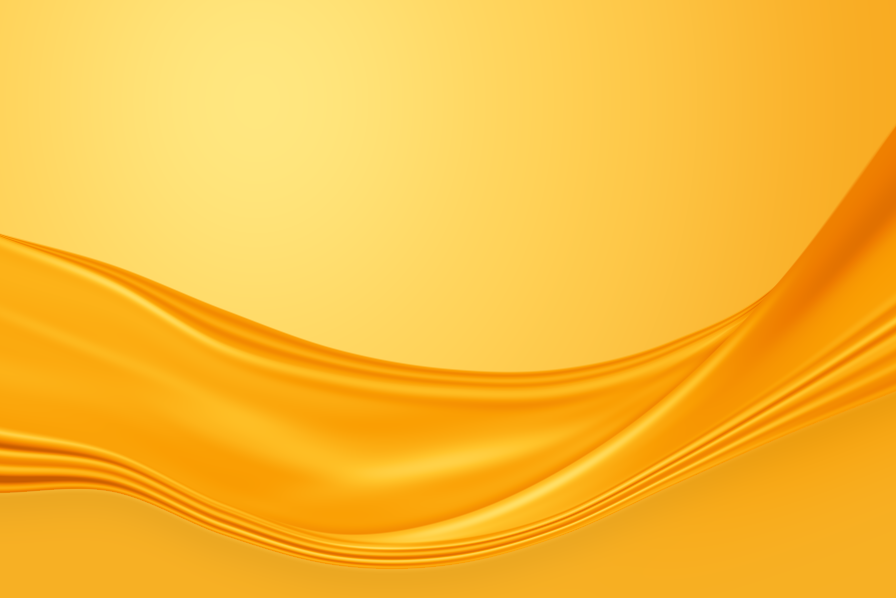
A WebGL 2 fragment shader for this background:

```glsl
#version 300 es
precision highp float;
uniform vec2 u_resolution;
out vec4 outColor;

const float TAU = 6.2831853;
// Heights of the ribbon curves at evenly spaced x, left to right
const float TOP[9] = float[9](.609, .557, .482, .416, .383, .383, .430, .535, .789);
const float CREASE[9] = float[9](.604, .531, .426, .375, .352, .354, .408, .525, .770);
const float FOLD[9] = float[9](.287, .248, .160, .107, .131, .213, .346, .539, .789);
const float BOTTOM[9] = float[9](.176, .178, .105, .055, .055, .104, .188, .271, .346);
// Silk tones, dark to light
const vec3 UMBER = vec3(.78, .36, .0);
const vec3 ORANGE = vec3(.93, .48, .0);
const vec3 AMBER = vec3(.98, .62, .01);
const vec3 GOLD = vec3(1., .77, .17);
const vec3 CREAM = vec3(1., .91, .48);
// Backdrop
const vec3 GLOW = vec3(1., .905, .50);
const vec3 HONEY = vec3(1., .81, .32);
const vec3 DUSK = vec3(.975, .67, .13);
const vec3 FLOOR = vec3(.97, .69, .14);
const vec2 GLOW_CENTER = vec2(.43, .83);

float hash(vec2 p) {
  return fract(sin(dot(p, vec2(127.1, 311.7))) * 43758.5);
}

float noise(vec2 p) {
  vec2 i = floor(p), f = fract(p);
  f = f * f * (3. - 2. * f);
  return mix(mix(hash(i), hash(i + vec2(1, 0)), f.x),
             mix(hash(i + vec2(0, 1)), hash(i + 1.), f.x), f.y);
}

// Catmull-Rom curve through nine heights
float curve(float k[9], float x) {
  float s = clamp(x, 0., 1.) * 8.;
  int i = min(int(s), 7);
  float t = s - float(i), b = k[i], c = k[i + 1];
  float a = i > 0 ? k[i - 1] : 2. * b - c;
  float d = i < 7 ? k[i + 2] : 2. * c - b;
  return b + .5 * t * (c - a + t * (2. * a - 5. * b + 4. * c - d + t * (3. * (b - c) + d - a)));
}

float bell(float x, float width) {
  return exp(-x * x / (width * width));
}

// Slanted soft ellipse
float sheen(vec2 p, vec2 center, float angle, vec2 radius) {
  vec2 d = p - center;
  float c = cos(angle), s = sin(angle);
  d = vec2(c * d.x + s * d.y, c * d.y - s * d.x) / radius;
  return exp(-dot(d, d));
}

vec3 silk(float tone) {
  float t = clamp(tone, 0., 1.) * 4.;
  vec3 c = mix(UMBER, ORANGE, clamp(t, 0., 1.));
  c = mix(c, AMBER, clamp(t - 1., 0., 1.));
  c = mix(c, GOLD, clamp(t - 2., 0., 1.));
  return mix(c, CREAM, clamp(t - 3., 0., 1.));
}

vec3 backdrop(vec2 p, float bottom) {
  float r = length((p - GLOW_CENTER) * vec2(1., .85));
  vec3 c = mix(GLOW, HONEY, smoothstep(0., .62, r));
  c = mix(c, DUSK, smoothstep(.45, 1.12, r));
  float shade = smoothstep(.9, 1.4, p.x) * bell(p.y - bottom, .13);
  vec3 ground = mix(FLOOR, AMBER, .6 * shade);
  ground *= 1. - .05 * bell(p.y - bottom, .05);
  return mix(ground, c, smoothstep(-.01, .01, p.y - bottom));
}

// Far sheet: thin pleats above the crease, broad soft folds below
float farTone(vec2 p, float x, float top, float crease, float fold) {
  float s = (p.y - crease) / max(top - crease, .006);
  float pleats = .47 + .10 * cos(TAU * s * 2.) + .12 * (noise(vec2(x * 3., s * 6.)) - .5);
  float u = (crease - p.y) / max(crease - fold, .02);
  float body = .56 + .16 * (noise(vec2(x * 3.5, u * 7.)) - .5);
  body += .12 * bell(x, .25) * bell(u - .25, .3);
  body += .22 * sheen(p, vec2(.74, .225), .22, vec2(.22, .028));
  body += .13 * sheen(p, vec2(.42, .28), -.35, vec2(.22, .035));
  body += .12 * sheen(p, vec2(.12, .43), -.38, vec2(.18, .012));
  body -= .11 * sheen(p, vec2(.80, .30), .08, vec2(.3, .03));
  body -= .07 * sheen(p, vec2(.27, .34), -.5, vec2(.25, .03));
  float rim = mix(.16, .36, bell(x - .15, .12)) * bell(p.y - crease + .008, .009);
  rim -= .12 * bell(p.y - crease + .026, .01) * smoothstep(.15, .4, x);
  return mix(body + rim, pleats, smoothstep(-.003, .003, p.y - crease));
}

// Near sheet: a smooth face with strands gathered along its hem
float nearTone(float y, float x, float fold, float bottom) {
  float k = (y - bottom) / max(fold - bottom, .02);
  float hem = mix(1., .34, smoothstep(.25, .65, x));
  float j = k / hem;
  float face = mix(.66, .36, smoothstep(.58, .92, x));
  face += .20 * (noise(vec2(x * 4., k * 7.)) - .5);
  face += .14 * bell(k - .42, .12) * smoothstep(.7, .95, x);
  face -= .10 * bell(k - .72, .15) * smoothstep(.75, .95, x);
  float strands = .52 + .20 * sin(TAU * (j * 3.6 + .4 * noise(vec2(x * 4., j * 2.))));
  strands += .42 * (noise(vec2(x * 3., j * 13.)) - .5);
  strands -= .28 * bell(x, .16) * (bell(j - .22, .10) + .7 * bell(j - .72, .07));
  float tone = mix(strands, face, smoothstep(.85, 1.15, j));
  float lit = smoothstep(.3, .5, x) * (1. - smoothstep(.78, .92, x));
  tone += .28 * lit * bell(y - fold + .018, .012);
  return tone - .16 * bell(y - bottom, .005);
}

void main() {
  vec2 uv = gl_FragCoord.xy / u_resolution;
  vec2 p = vec2(uv.x * 1.5, uv.y);
  float x = uv.x, edge = 1.2 / u_resolution.y;
  float top = curve(TOP, x), crease = curve(CREASE, x);
  float fold = curve(FOLD, x), bottom = curve(BOTTOM, x);

  // Layers from back to front
  vec3 color = backdrop(p, bottom);
  float far = farTone(p, x, top, crease, fold);
  far -= .16 * bell(p.y - fold, .012) * smoothstep(.2, .4, x);
  color = mix(color, silk(far), smoothstep(-edge, edge, top - p.y) * step(bottom, p.y));
  float near = nearTone(p.y, x, fold, bottom);
  float soft = edge * (1. + 3. * smoothstep(.85, 1., x));
  float cover = smoothstep(-soft, soft, fold - p.y) * smoothstep(-edge, edge, p.y - bottom);
  color = mix(color, silk(near), cover);
  outColor = vec4(color, 1.);
}
```
